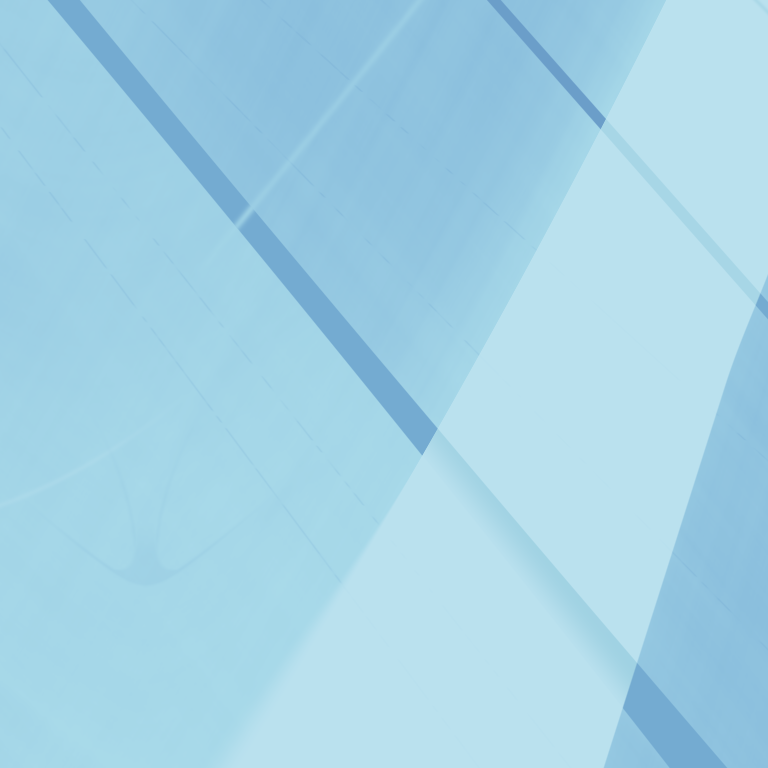
This background is drawn by a Shadertoy shader. Its source:

```glsl
const vec3 PALE = vec3(0.730, 0.882, 0.935);
const vec3 LIGHT = vec3(0.660, 0.855, 0.915);
const vec3 MID = vec3(0.540, 0.745, 0.865);
const vec3 BAND = vec3(0.455, 0.670, 0.820);
const vec3 DEEP_BAND = vec3(0.420, 0.620, 0.790);
const vec3 GLASS = vec3(0.630, 0.825, 0.890);
const vec2 MENISCUS = vec2(0.190, 0.240);
const float STREAKS = 0.22;
const float RIPPLES = 0.16;
const float HAIRLINE = 0.0012;

float hash(vec2 p) {
    return fract(sin(dot(p, vec2(127.1, 311.7))) * 43758.5453);
}

float noise(vec2 p) {
    vec2 i = floor(p), f = fract(p);
    f = f * f * (3.0 - 2.0 * f);
    return mix(mix(hash(i), hash(i + vec2(1, 0)), f.x),
               mix(hash(i + vec2(0, 1)), hash(i + vec2(1, 1)), f.x), f.y);
}

float fbm(vec2 p) {
    float sum = 0.0, gain = 0.5;
    for (int i = 0; i < 4; i++) {
        sum += gain * (noise(p) - 0.5);
        p *= vec2(2.1, 1.4);
        gain *= 0.6;
    }
    return sum;
}

float cover(float d) {
    float aa = 1.0 / iResolution.y;
    return smoothstep(-aa, aa, d);
}

float glow(float d, float width) {
    return exp(-d * d / (width * width));
}

// Rounded V, zero at its lowest point
float bowl(float x, float slope, float bend) {
    return sqrt(x * x * slope * slope + bend * bend) - bend;
}

// Broken diagonal line; start is its x at the top, lean its run per fall
float dashes(vec2 p, float start, float lean) {
    float d = (p.x - start - lean * (1.0 - p.y)) * 0.75;
    float broken = smoothstep(0.25, 0.65, noise(vec2(p.y * 130.0, start * 50.0)));
    return glow(d, max(HAIRLINE, 0.6 / iResolution.y)) * broken;
}

void mainImage(out vec4 fragColor, in vec2 fragCoord) {
    vec2 p = fragCoord / iResolution.xy;
    float sag = p.y * (1.0 - p.y);
    float fall = 1.0 - p.y;

    // Signed distances to the panel and band borders
    float left = 0.306 + 0.562 * p.y + 0.065 * sag - p.x;
    float right = p.x - 0.786 - 0.318 * p.y - 0.012 * smoothstep(0.5, 0.7, p.y);
    float bandStart = p.x - (0.872 - 0.810 * p.y + 0.030 * sag);
    float bandEnd = 0.947 - 0.843 * p.y - 0.018 * sag - p.x;
    float band = cover(min(bandStart, bandEnd));
    float thinBand = cover(min(p.x - 0.634 - 0.88 * fall, 0.652 + 0.885 * fall - p.x));
    float above = cover(bandEnd * -1.0);

    // Broad tones of the left panel
    float upperTone = 0.20 + 0.38 * smoothstep(0.0, 0.17, left)
        + 0.30 * smoothstep(0.45, 0.95, p.y) * smoothstep(0.0, 0.07, left)
        - 0.28 * smoothstep(0.40, 0.10, p.x);
    float lowerTone = 0.06 + 0.32 * smoothstep(0.25, 0.95, p.y)
        + 0.16 * glow(length(p - vec2(0.0, 0.57)), 0.17)
        + 0.10 * glow(length(p - vec2(0.0, 0.20)), 0.20);
    float tone = mix(lowerTone, upperTone, above);

    // Streaks along the panel edge and across it
    float along = fbm(vec2(left * 38.0, p.y * 3.0));
    float across = fbm(vec2(bandStart * 30.0 + 9.0, p.x * 4.0));
    tone += STREAKS * (along + 0.6 * across) * mix(0.6, 1.0, above);

    // Curved ripples left of the band
    float upperBowl = p.y - bowl(p.x - 0.12, 0.9, 0.15);
    float lowerBowl = p.y - bowl(p.x - MENISCUS.x, 0.85, 0.05);
    float ripple = mix(fbm(vec2(lowerBowl * 24.0, p.x * 3.0)),
                       fbm(vec2(upperBowl * 22.0, p.x * 2.5)), smoothstep(0.40, 0.55, p.y));
    tone += RIPPLES * ripple * (1.0 - above) * smoothstep(0.03, 0.20, left);

    // Meniscus: filled foot, thin arms and a spreading stem
    vec2 q = p - MENISCUS;
    float side = abs(q.x);
    float rise = q.y - bowl(q.x, 0.85, 0.03);
    float foot = cover(rise) * smoothstep(0.004, -0.004, side - 0.012 - 0.035 * exp(-rise / 0.014));
    foot *= smoothstep(0.10, 0.02, q.y);
    float arms = glow(rise, 0.003) * smoothstep(0.19, 0.04, side);
    float stem = glow(side - 0.012 - 1.4 * max(q.y - 0.03, 0.0) * max(q.y, 0.0), 0.003)
        * smoothstep(0.02, 0.06, q.y) * smoothstep(0.26, 0.08, q.y);
    tone += 0.20 * max(foot, max(arms, 0.6 * stem));

    // Dashed hairlines
    float hairs = dashes(p, -0.122, 0.746) + dashes(p, -0.045, 0.788)
        + dashes(p, 0.171, 0.98) + dashes(p, 0.340, 1.1);
    vec3 leftColor = mix(LIGHT, MID, clamp(tone + 0.30 * hairs, 0.0, 1.1));

    // Right panel
    float rightTone = 0.76 + 0.14 * smoothstep(0.0, 0.12, right)
        + STREAKS * (fbm(vec2(right * 35.0, p.y * 3.0)) + across) + 0.25 * hairs;
    vec3 rightColor = mix(LIGHT, MID, rightTone);

    // Clear middle with the bands seen through it
    vec3 color = mix(PALE, GLASS, 0.10 * hairs);
    float tint = smoothstep(-0.012, 0.055, bandStart) * mix(1.05, 0.8, p.y);
    color = mix(color, GLASS, band * tint);
    color = mix(color, GLASS, 0.75 * thinBand);
    color = mix(color, GLASS, 0.6 * glow(p.x - 0.984 - fall, 0.004));

    // Panels; the left border softens toward the bottom
    leftColor = mix(leftColor, BAND, band);
    leftColor = mix(leftColor, DEEP_BAND, thinBand);
    rightColor = mix(rightColor, BAND, max(band, thinBand));
    float softness = 0.045 * smoothstep(0.40, 0.0, p.y) + 1.0 / iResolution.y;
    float leftMask = smoothstep(-0.2 * softness, softness, left);

    // Pale arcs sweeping over the left panel
    float upperArc = glow(p.y - 0.342 - 1.148 * p.x - 0.10 * p.x * p.x, 0.008)
        * smoothstep(0.22, 0.33, p.x);
    float lowerArc = glow(p.y - 0.342 - 0.35 * p.x - p.x * p.x, 0.004)
        * smoothstep(0.28, 0.08, p.x);
    leftColor = mix(leftColor, LIGHT, upperArc * mix(0.42, 0.75, band));
    leftColor = mix(leftColor, PALE, 0.30 * lowerArc);

    color = mix(color, leftColor, leftMask);
    color = mix(color, rightColor, cover(right));
    fragColor = vec4(color, 1.0);
}
```
